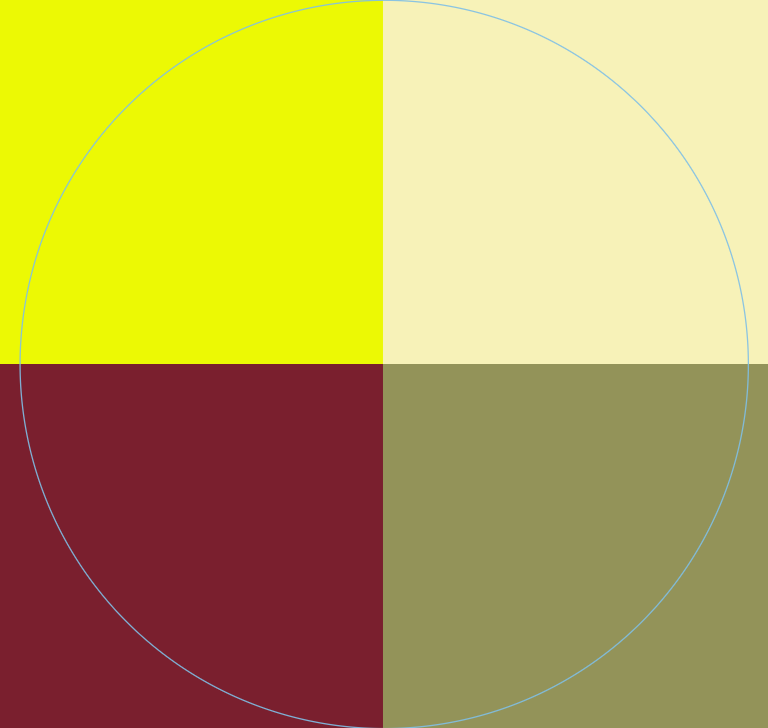
Give the GLSL for this background, as a WebGL 2 fragment shader.

```glsl
#version 300 es
precision highp float;
// Four flat colour quarters meeting near the centre, with a thin pale blue
// ring that almost touches the top and bottom edges. Half-planes choose the
// quarters; a circle distance function draws the ring, all in canvas heights.

#define SPLIT vec2(-0.0014, 0.0)
#define RING_CENTER vec2(0.0003, -0.0006)
#define RING_RADIUS 0.5002
#define RING_WIDTH 0.0018
#define RING_OPACITY 0.9
#define YELLOW vec3(0.925, 0.976, 0.016)
#define CREAM vec3(0.970, 0.950, 0.720)
#define MAROON vec3(0.478, 0.122, 0.180)
#define OLIVE vec3(0.576, 0.576, 0.349)
#define RING_BLUE vec3(0.500, 0.750, 0.900)

uniform vec2 u_resolution;
out vec4 fragColor;

// Coverage of the positive side of an edge, one pixel soft.
float coverage(float dist, float pixel) {
    return clamp(0.5 + dist / pixel, 0.0, 1.0);
}

// Signed distance to a ring of given width, negative inside the line.
float ringDistance(vec2 p, float radius, float width) {
    return abs(length(p) - radius) - 0.5 * width;
}

void main() {
    float pixel = 1.0 / u_resolution.y;
    vec2 p = (gl_FragCoord.xy - 0.5 * u_resolution) * pixel;

    // Quarters
    float right = coverage(p.x - SPLIT.x, pixel);
    float upper = coverage(p.y - SPLIT.y, pixel);
    vec3 color = mix(mix(MAROON, OLIVE, right), mix(YELLOW, CREAM, right), upper);

    // Ring
    float ring = coverage(-ringDistance(p - RING_CENTER, RING_RADIUS, RING_WIDTH), pixel);
    color = mix(color, RING_BLUE, ring * RING_OPACITY);

    fragColor = vec4(color, 1.0);
}
```
